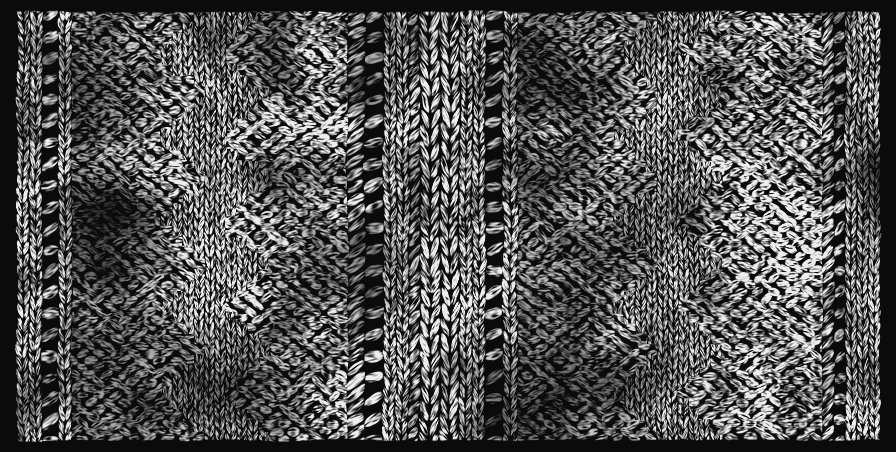
Write a Shadertoy shader that draws this texture.

```glsl
// Hand-knitted panel in black and white: ribs, ladders and braids around moss stitch with zigzags.
#define ROWS 42.0          // height units over the canvas
#define RIB_PITCH 1.2      // height of a rib stitch
#define FILL_PITCH 1.05    // height of a zigzag stitch
#define LADDER_PITCH 1.98  // distance of ladder rungs
#define BRAID_PITCH 1.5    // height of a braid link
#define ZIGZAG_PITCH 7.9   // height of a zigzag
#define ZIGZAG_REACH 4.3   // sideways swing of the zigzag
#define MOSS_SIZE vec2(1.55, 1.3)
#define STRAND_CONTRAST 1.7
#define WOBBLE 0.3         // unevenness of the hand work
#define WEAR 0.95          // strength of the broad fading
#define SHADOW 0.13        // tone that sinks to black

const vec3 INK = vec3(0.045), WOOL = vec3(0.93);
const int SAMPLES = 3; // antialiasing grid side

// Band kinds
const int KNIT = 0, LADDER = 1, MOSS = 2, SLANT = 3, BRAID = 4;
const int BANDS = 17;
// Band borders from left to right, in height units
const float EDGE[18] = float[](1.5, 3.9, 5.4, 6.7, 32.3, 33.9, 35.6, 38.0, 39.0,
    40.9, 42.7, 45.1, 46.7, 48.1, 76.4, 77.5, 78.5, 81.8);
const int KIND[17] = int[](KNIT, LADDER, KNIT, MOSS, SLANT, LADDER, KNIT, SLANT, BRAID,
    BRAID, KNIT, LADDER, KNIT, MOSS, SLANT, LADDER, KNIT);
const float COLUMNS[17] = float[](2., 1., 1., 1., 1., 1., 2., 1., 1.,
    1., 2., 1., 1., 1., 1., 1., 3.);

vec2 hash2(vec2 p) {
    vec3 q = fract(p.xyx * vec3(0.1031, 0.1030, 0.0973));
    q += dot(q, q.yzx + 33.33);
    return fract((q.xx + q.yz) * q.zy);
}

float gradientDot(vec2 cell, vec2 offset) {
    return dot(hash2(cell) * 2.0 - 1.0, offset);
}

float gradientNoise(vec2 p) {
    vec2 i = floor(p), f = fract(p), e = vec2(0, 1);
    vec2 w = f * f * (3.0 - 2.0 * f);
    return mix(mix(gradientDot(i, f), gradientDot(i + e.yx, f - e.yx), w.x),
               mix(gradientDot(i + e, f - e), gradientDot(i + 1.0, f - 1.0), w.x), w.y);
}

// One rounded tuft of wool, c in -1..1, with strands running along c.x
float stitch(vec2 c, vec2 id) {
    vec2 h = hash2(id + 7.0);
    float body = smoothstep(1.1, 0.5, dot(c, c) * (0.8 + 0.45 * h.x));
    float strands = gradientNoise(c * vec2(1.3, 2.8) + 60.0 * h);
    return body * clamp(0.48 + 0.3 * h.y + STRAND_CONTRAST * strands, 0.04, 1.0);
}

// Columns of V stitches, q.x counts columns
float chevrons(vec2 q, float pitch, float lean, float thinness) {
    float u = fract(q.x) * 2.0 - 1.0;
    float v = q.y / pitch - lean * abs(u) + 0.37 * floor(q.x);
    vec2 id = vec2(2.0 * floor(q.x) + step(0.0, u), floor(v));
    return stitch(vec2(abs(u) * 2.0 - 1.0, fract(v) * 2.0 - 1.0) * thinness, id);
}

// A column of single tilted stitches, thinner leaves gaps between them
float bars(vec2 q, float pitch, float lean, float thinness) {
    float u = fract(q.x) * 2.0 - 1.0;
    float v = q.y / pitch - lean * u;
    vec2 id = vec2(floor(q.x), floor(v));
    float tilt = 0.5 * (hash2(id).y - 0.5) * u;
    return stitch(vec2(u * 0.85, (fract(v) * 2.0 - 1.0 + tilt) * thinness), id);
}

// Two interleaved lattices of bumps, each bump with its own tilt, size and place
float moss(vec2 p) {
    float tone = 0.0;
    for (float k = 0.0; k < 2.0; k++) {
        vec2 q = p / MOSS_SIZE + 0.5 * k;
        vec2 id = floor(q) + 131.0 * k, c = fract(q) * 2.0 - 1.0;
        c += 0.3 * (hash2(id + 31.0) - 0.5);
        c.y += c.x * (hash2(id).x - 0.45) * 1.3;
        tone = max(tone, stitch(c * vec2(1.15, 1.35), id));
    }
    return tone;
}

// Moss stitch crossed by a zigzag of knit stitches, darker towards the left
float mossPanel(vec2 p, float middle) {
    vec2 cell = floor(p) + 0.5;
    float swing = abs(2.0 * fract((cell.y - 37.1) / ZIGZAG_PITCH) - 1.0);
    float x = cell.x - middle;
    bool inside = x > -0.8 - ZIGZAG_REACH * swing && x < 0.8 + ZIGZAG_REACH * (1.0 - swing);
    float tone = inside ? 1.05 * chevrons(p, FILL_PITCH, 0.8, 0.95) : moss(p);
    return tone * mix(0.72, 1.05, smoothstep(-13.0, 6.0, p.x - middle));
}

float cloth(vec2 p) {
    // Uneven tension
    p += WOBBLE * vec2(gradientNoise(p * 0.17), gradientNoise(p * 0.17 + 40.0));
    p += 0.6 * WOBBLE * vec2(gradientNoise(p * 0.7 + 9.0), gradientNoise(p * 0.7 + 70.0));
    float tone = 0.0;
    for (int i = 0; i < BANDS; i++) {
        float a = EDGE[i], b = EDGE[i + 1];
        if (p.x < a || p.x >= b) continue;
        vec2 q = vec2((p.x - a) / (b - a) * COLUMNS[i] + 16.0 * float(i), p.y);
        int kind = KIND[i];
        if (kind == KNIT) tone = 1.15 * chevrons(q, RIB_PITCH, 0.75, 0.95);
        else if (kind == LADDER) tone = bars(q, LADDER_PITCH, 0.12, 1.7);
        else if (kind == SLANT) tone = bars(q, RIB_PITCH, 0.4, 1.1);
        else if (kind == BRAID) tone = 1.3 * chevrons(q, BRAID_PITCH, 0.95, 1.0);
        else tone = mossPanel(p, i < 8 ? 19.8 : 62.2);
    }
    // Wear: broad fading and one dark smudge
    float fading = gradientNoise(p * 0.09 + 5.0) + 0.7 * gradientNoise(p * 0.25 + 50.0);
    tone *= max(0.1, 1.0 + WEAR * fading);
    vec2 smudge = p - vec2(10.2, 22.3);
    tone *= 1.0 - 0.6 * exp(-dot(smudge, smudge * vec2(0.06, 0.15)));
    // Dark frame above and below
    return tone * smoothstep(1.0, 1.2, p.y) * smoothstep(ROWS - 1.0, ROWS - 1.2, p.y);
}

void mainImage(out vec4 fragColor, in vec2 fragCoord) {
    float tone = 0.0;
    for (int i = 0; i < SAMPLES * SAMPLES; i++) {
        vec2 jitter = (vec2(i % SAMPLES, i / SAMPLES) + 0.5) / float(SAMPLES) - 0.5;
        tone += cloth((fragCoord + jitter) / iResolution.y * ROWS);
    }
    tone = (tone / float(SAMPLES * SAMPLES) - SHADOW) * 1.12;
    fragColor = vec4(mix(INK, WOOL, clamp(tone, 0.0, 1.0)), 1.0);
}
```
